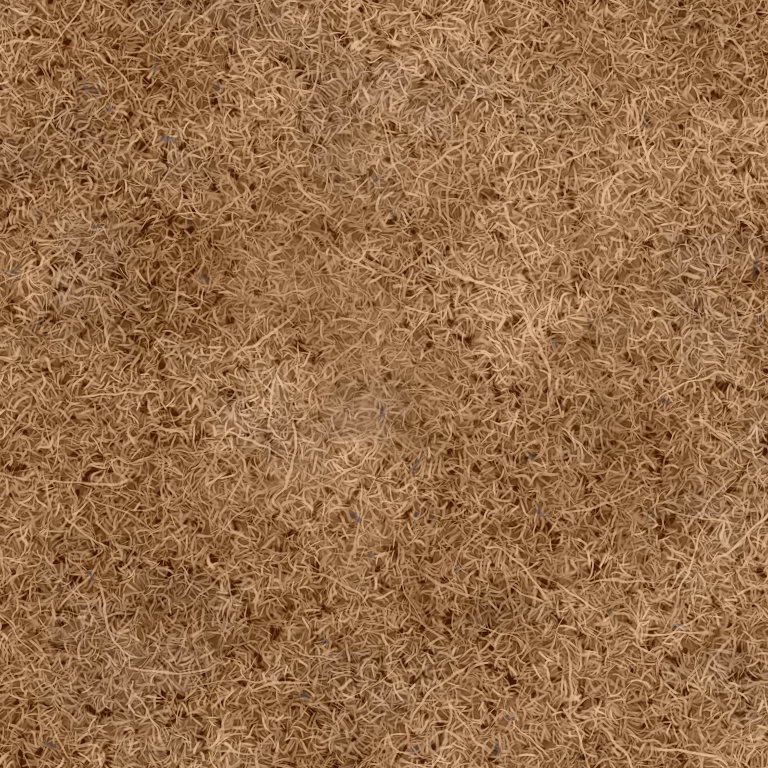
Give the GLSL for this texture, as a Shadertoy shader.

```glsl
// Draws a matted coir surface: short tangled tan fibres over dark gaps.

const vec3 MID_BROWN = vec3(0.59, 0.43, 0.28);
const vec3 DUSTY_BROWN = vec3(0.56, 0.42, 0.30);
const vec3 SLATE_FLECK = vec3(0.36, 0.30, 0.29);
const float GAP_TONE = -0.22;
const float DETAIL_CONTRAST = 0.88;
const float MEAN_LIFT = 0.108;
const int MAT_LAYERS = 8;
const int PIT_LAYER = 5;

float hash(vec2 p) {
    return fract(sin(dot(p, vec2(127.1, 311.7))) * 43758.5453);
}

float valueNoise(vec2 p) {
    vec2 cell = floor(p);
    vec2 f = fract(p);
    f = f * f * (3.0 - 2.0 * f);
    float low = mix(hash(cell), hash(cell + vec2(1.0, 0.0)), f.x);
    float high = mix(hash(cell + vec2(0.0, 1.0)), hash(cell + 1.0), f.x);
    return mix(low, high, f.y);
}

float fbm(vec2 p) {
    float sum = 0.0;
    float weight = 0.5;
    for (int i = 0; i < 4; i++) {
        sum += weight * valueNoise(p);
        p = p * 2.03 + 7.1;
        weight *= 0.5;
    }
    return sum / 0.9375;
}

vec2 rotate(vec2 p, float angle) {
    float c = cos(angle);
    float s = sin(angle);
    return vec2(c * p.x - s * p.y, s * p.x + c * p.y);
}

// One bent strand per kept cell: returns coverage, shadow and random tone.
vec3 fibreLayer(vec2 uv, float scale, float seed, float meanWidth,
                vec2 reach, float keep, float soft) {
    vec2 p = rotate(uv, seed * 1.3) * scale + seed * 17.3;
    vec2 home = floor(p);
    vec3 result = vec3(0.0, 0.0, 0.5);
    for (int y = -1; y <= 1; y++) {
        for (int x = -1; x <= 1; x++) {
            vec2 cell = home + vec2(x, y);
            vec2 id = cell + seed * 3.7;
            if (hash(id + 5.3) > keep) continue;
            vec2 centre = cell + vec2(hash(id), hash(id + 19.1));
            vec2 q = rotate(p - centre, 6.2832 * hash(id + 31.7));
            float bend = 0.9 * (hash(id + 43.9) - 0.5);
            float halfLength = mix(reach.x, reach.y, hash(id + 57.3));
            float halfWidth = meanWidth * mix(0.65, 1.35, hash(id + 83.1));
            float slope = 2.0 * bend * q.x;
            float d = abs(q.y - bend * q.x * q.x) / sqrt(1.0 + slope * slope);
            d /= scale;
            float ends = 1.0 - smoothstep(halfLength * 0.5, halfLength, abs(q.x));
            float cover = ends * (1.0 - smoothstep(halfWidth - soft, halfWidth + soft, d));
            cover *= mix(0.7, 1.0, hash(id + 97.7));
            float shadow = ends * (1.0 - smoothstep(halfWidth, halfWidth * 2.6 + soft, d));
            if (cover > result.x) {
                result.x = cover;
                result.z = hash(id + 71.9);
            }
            result.y = max(result.y, shadow);
        }
    }
    return result;
}

// Lays a strand of the given tone over the tone beneath it.
float layFibre(float under, vec3 fibre, float tone, float spread, float strength) {
    float shaded = under - 0.055 * fibre.y;
    return mix(shaded, tone + spread * (fibre.z - 0.5), fibre.x * strength);
}

void mainImage(out vec4 fragColor, in vec2 fragCoord) {
    float side = min(iResolution.x, iResolution.y);
    vec2 uv = fragCoord / side;
    float soft = max(0.0011, 0.6 / side);

    // Wavering coordinates make the strands less regular.
    vec2 waver = vec2(valueNoise(uv * 60.0), valueNoise(uv * 60.0 + 37.0)) - 0.5;
    vec2 matUv = uv + 0.007 * waver;

    // Short fibres, growing lighter upwards, with pits crossed by the top ones.
    float tone = GAP_TONE + 0.14 * (valueNoise(uv * 90.0) - 0.5);
    float pit = smoothstep(0.68, 0.88, valueNoise(rotate(uv, 0.6) * 100.0 + 53.0));
    for (int i = 0; i < MAT_LAYERS; i++) {
        float height = float(i) / float(MAT_LAYERS - 1);
        vec3 fibre = fibreLayer(matUv, 60.0, float(i) + 1.0, 0.0013,
                                vec2(0.45, 0.98), 1.0, soft);
        tone = layFibre(tone, fibre, mix(-0.04, 0.13, height), 0.27, 0.92);
        if (i == PIT_LAYER) tone -= 0.24 * pit;
    }

    // Sparse long pale strands.
    for (int i = 0; i < 2; i++) {
        vec3 strand = fibreLayer(matUv, 11.0, float(i) + 12.0, 0.0014,
                                 vec2(0.30, 0.92), 0.65, soft);
        tone = layFibre(tone, strand, 0.20, 0.14, 0.85);
    }
    tone += 0.06 * (valueNoise(uv * 240.0) - 0.5);
    tone = MEAN_LIFT + DETAIL_CONTRAST * tone;

    // Broad stains, mottling and a worn, flatter middle.
    float stain = fbm(uv * 5.0 + 3.0);
    float mottle = fbm(uv * 24.0 + 61.0);
    float centreDistance = length(uv - 0.5 * iResolution.xy / side);
    float worn = (1.0 - smoothstep(0.10, 0.48, centreDistance))
               * smoothstep(0.3, 0.6, fbm(uv * 6.0 + 41.0));
    tone = mix(tone, 0.02 + 0.68 * (tone - 0.02), worn);
    tone += 0.21 * (stain - 0.5) + 0.15 * (mottle - 0.5) - 0.02 * worn;
    vec3 colour = MID_BROWN + clamp(tone, -0.34, 0.29);

    // Dusty patches and a few ragged slate flecks.
    float dust = smoothstep(0.52, 0.75, fbm(uv * 9.0 + 83.0));
    colour = mix(colour, DUSTY_BROWN + 0.95 * tone, 0.6 * dust);
    vec3 fleck = fibreLayer(matUv, 16.0, 21.0, 0.0030, vec2(0.10, 0.24), 0.14, soft);
    float ragged = smoothstep(0.25, 0.65, valueNoise(uv * 170.0 + 11.0));
    vec3 fleckColour = SLATE_FLECK + 0.15 * (fleck.z - 0.5) + 0.4 * tone;
    colour = mix(colour, fleckColour, 0.8 * fleck.x * ragged);

    fragColor = vec4(clamp(colour, 0.0, 1.0), 1.0);
}
```
